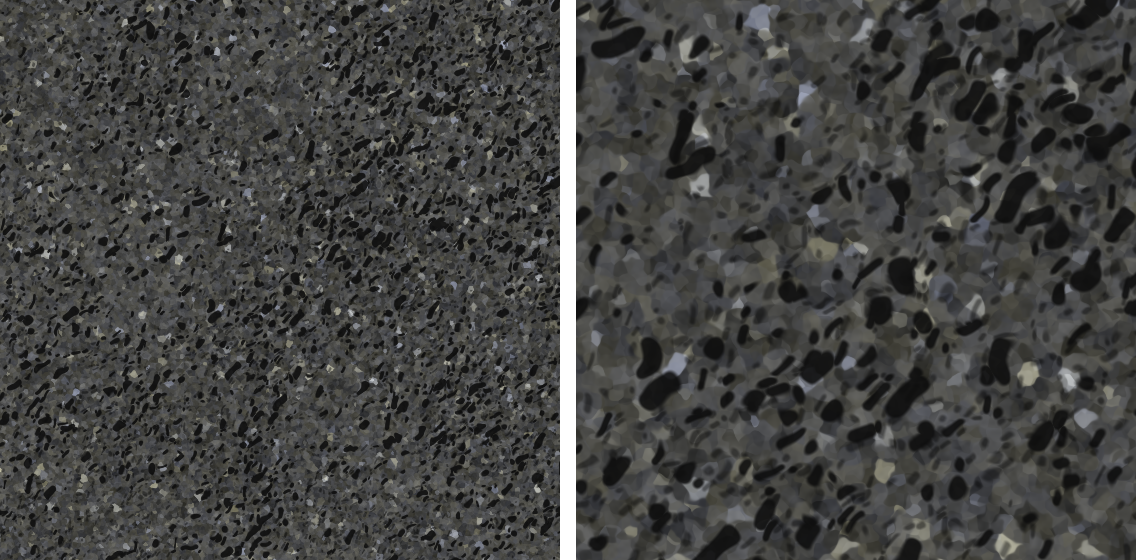
Left: the whole. Right: its middle third, enlarged.
Reproduce this texture procedurally as a WebGL 2 fragment shader.

```glsl
#version 300 es
precision highp float;
// Worn asphalt: grey stone grains, pale chips and slanted dark pits.
uniform vec2 u_resolution;
out vec4 fragColor;

vec3 hash3(vec2 p) {
    vec3 q = fract(p.xyx * vec3(0.1031, 0.1030, 0.0973));
    q += dot(q, q.yxz + 33.33);
    return fract((q.xxy + q.yzz) * q.zyx);
}

float noise(vec2 p) {
    vec2 i = floor(p), f = fract(p);
    f = f * f * (3.0 - 2.0 * f);
    float low = mix(hash3(i).x, hash3(i + vec2(1, 0)).x, f.x);
    float high = mix(hash3(i + vec2(0, 1)).x, hash3(i + vec2(1, 1)).x, f.x);
    return mix(low, high, f.y);
}

vec2 wobble(vec2 p, float frequency) {
    return vec2(noise(p * frequency), noise(p * frequency + 71.3)) - 0.5;
}

// Roughness of the road: high where pits crowd together
float roughness(vec2 p) {
    return smoothstep(0.2, 0.8, 0.65 * noise(p * 5.0 + 3.7) + 0.35 * noise(p * 13.0));
}

// Colour offset of one grain: grey step, faint tint, rare pale chip
vec3 grainColour(vec2 id) {
    vec3 h = hash3(id + 19.0);
    float chip = pow(h.y, 28.0);
    vec3 tint = mix(vec3(-0.5, -0.2, 0.8), vec3(0.5, 0.35, -0.9), h.z);
    return vec3((h.x - 0.5) * 0.14 + chip * 0.34) + tint * (0.016 + 0.07 * chip);
}

// Flat cells with slightly blended borders
vec3 grains(vec2 p, float grid) {
    vec2 q = p * grid, base = floor(q);
    vec3 sum = vec3(0.0);
    float total = 0.0;
    for (int y = -1; y <= 1; y++)
    for (int x = -1; x <= 1; x++) {
        vec2 id = base + vec2(x, y);
        float weight = exp(-20.0 * length(id + hash3(id + grid).xy - q));
        sum += weight * grainColour(id + grid);
        total += weight;
    }
    return sum / max(total, 1e-12);
}

// Signed distance to scattered capsules leaning up to the right
float pits(vec2 p, float grid) {
    vec2 q = p * grid, base = floor(q);
    float nearest = 1.0;
    for (int y = -1; y <= 1; y++)
    for (int x = -1; x <= 1; x++) {
        vec2 id = base + vec2(x, y);
        vec3 place = hash3(id + grid * 3.0);
        vec3 shape = hash3(id + grid * 5.0 + 57.0);
        vec2 centre = id + place.xy;
        if (place.z > mix(0.06, 0.5, roughness(centre / grid))) continue;
        float angle = 0.9 + (shape.x - 0.5) * 1.1;
        vec2 axis = vec2(cos(angle), sin(angle)), d = q - centre;
        float halfLength = mix(0.02, 0.5, shape.y * shape.y);
        d -= axis * clamp(dot(d, axis), -halfLength, halfLength);
        nearest = min(nearest, length(d) - mix(0.16, 0.27, shape.z));
    }
    return nearest / grid;
}

float deepPits(vec2 p) {
    return min(pits(p, 42.0), pits(p, 76.0));
}

void main() {
    vec2 p = gl_FragCoord.xy / min(u_resolution.x, u_resolution.y);
    float soft = max(0.0013, 0.7 / min(u_resolution.x, u_resolution.y));

    // Stone mosaic with ragged borders
    vec2 ragged = p + 0.004 * wobble(p, 190.0);
    vec3 colour = vec3(0.274, 0.273, 0.270) + 0.03 * (noise(p * 7.0 + 40.0) - 0.5);
    colour += grains(ragged, 92.0) + 0.6 * grains(ragged + 0.37, 160.0);
    colour += 0.03 * (noise(p * 330.0) - 0.5);

    // Lit rims on the upper left of the pits
    vec2 bent = p + 0.008 * wobble(p, 75.0);
    float rim = smoothstep(0.003, -0.003, deepPits(bent + vec2(0.007, -0.007)));
    colour += 0.035 * rim;

    // Shallow hollows, then deep shadowed pits
    float hollow = smoothstep(soft, -soft, pits(bent + 0.21, 112.0));
    colour *= 1.0 - 0.42 * hollow;
    float pit = smoothstep(soft, -soft, deepPits(bent));
    colour = mix(colour, vec3(0.055) + 0.12 * max(colour - 0.1, 0.0), pit);

    fragColor = vec4(clamp(colour, 0.0, 1.0), 1.0);
}
```
